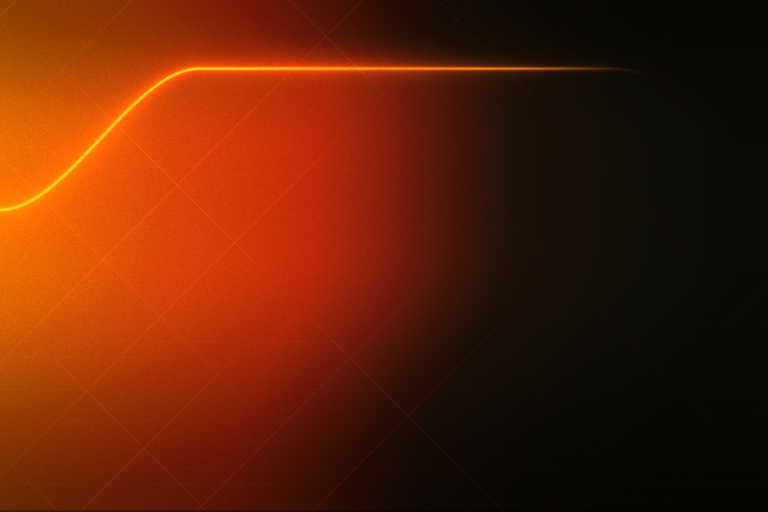
Write a WebGL 2 fragment shader that draws this background.

```glsl
#version 300 es
precision highp float;
// A warm ember gradient fading to near black, crossed by a glowing curve.
// A colour ramp is sheared and dimmed by height; the curve is a smoothstep
// profile with layered glow, over faint diagonal traces and fine grain.

uniform vec2 u_resolution;
out vec4 fragColor;

// Colour ramp from the hot left side to the dark right side
const int STOPS = 8;
const float RAMP_X[STOPS] = float[](0.0, 0.39, 0.62, 0.78, 0.90, 1.0, 1.2, 1.45);
const vec3 RAMP[STOPS] = vec3[](
  vec3(0.92, 0.43, 0.01), vec3(0.84, 0.25, 0.04), vec3(0.74, 0.16, 0.04),
  vec3(0.47, 0.11, 0.045), vec3(0.24, 0.08, 0.04), vec3(0.12, 0.07, 0.04),
  vec3(0.065, 0.055, 0.03), vec3(0.04, 0.04, 0.02));

// Glowing curve
const float CURVE_LOW = 0.59;
const float CURVE_HIGH = 0.866;
const float CURVE_RISE_END = 0.39;
const float CURVE_WIDTH = 0.0028;
const vec3 CORE_HOT = vec3(1.0, 0.85, 0.12);
const vec3 CORE_COOL = vec3(1.0, 0.52, 0.05);
const vec3 GLOW = vec3(1.0, 0.36, 0.01);

// Surface detail
const vec3 TRACE = vec3(1.0, 0.42, 0.12);
const float TRACE_WIDTH = 0.0014;
const float TRACE_STRENGTH = 0.075;
const float GRAIN_CELLS = 420.0;
const float GRAIN_STRENGTH = 0.07;

float hash(vec2 p) {
  vec3 h = fract(vec3(p.xyx) * 0.1031);
  h += dot(h, h.yzx + 33.33);
  return fract((h.x + h.y) * h.z);
}

vec3 ramp(float x) {
  vec3 c = RAMP[0];
  for (int i = 1; i < STOPS; i++) {
    c = mix(c, RAMP[i], clamp((x - RAMP_X[i - 1]) / (RAMP_X[i] - RAMP_X[i - 1]), 0.0, 1.0));
  }
  return c;
}

// Height of the curve: an S-shaped rise, a level run and a drooping tail
float curveHeight(float x) {
  float tail = max(x - 1.19, 0.0);
  return mix(CURVE_LOW, CURVE_HIGH, smoothstep(0.0, CURVE_RISE_END, x)) - 2.5 * tail * tail;
}

// Smooth-edged line of given half width
float stroke(float d, float width, float pixel) {
  return smoothstep(width + pixel, 0.0, abs(d));
}

// Parallel lines across "across", broken into random fading lengths along "along"
float traces(float across, float along, float spacing, float seed, float pixel) {
  float id = floor(across / spacing);
  float d = (fract(across / spacing) - 0.5) * spacing;
  float s = along * 2.2 + hash(vec2(id, seed)) * 7.0;
  float cell = floor(s);
  float t = smoothstep(0.0, 1.0, fract(s));
  float level = mix(hash(vec2(cell, id + seed)), hash(vec2(cell + 1.0, id + seed)), t);
  return stroke(d, TRACE_WIDTH, pixel) * smoothstep(0.25, 0.8, level);
}

void main() {
  vec2 p = gl_FragCoord.xy / u_resolution.y;
  p.x *= 1.5 * u_resolution.y / u_resolution.x;
  float pixel = 1.0 / u_resolution.y;
  float depth = 1.0 - p.y;

  // Signed distance to the curve, corrected for its slope
  float slope = (curveHeight(p.x + 0.002) - curveHeight(p.x - 0.002)) / 0.004;
  float side = (p.y - curveHeight(p.x)) / sqrt(1.0 + slope * slope);
  float d = abs(side);

  // Gradient, pulled left at the bottom and above the curve
  float shift = 0.18 * smoothstep(0.45, 0.95, depth);
  shift += 0.14 * smoothstep(-0.02, 0.07, side) * smoothstep(0.2, 0.5, p.x);
  float dim = 1.0 - 0.56 * smoothstep(0.5, 1.05, depth);
  dim *= 1.0 - 0.4 * (1.0 - smoothstep(0.0, 0.3, depth));
  vec3 col = ramp(p.x + shift) * dim;

  // Diagonal and level traces
  float lines = traces(p.x + depth + 0.08, p.x - depth, 0.225, 3.0, pixel);
  lines += traces(depth - p.x + 0.13, p.x + depth, 0.29, 17.0, pixel);
  float level = traces(depth, p.x, 0.031, 41.0, pixel) * smoothstep(0.55, 0.7, depth);
  lines += 0.25 * level;
  // Concentric arcs in the lower right
  vec2 arc = p - vec2(1.37, 0.1);
  float ring = (fract(length(arc) / 0.04) - 0.5) * 0.04;
  float arcMask = smoothstep(0.32, 0.18, length(arc)) * smoothstep(0.08, -0.1, arc.x);
  lines += 0.15 * stroke(ring, TRACE_WIDTH, pixel) * arcMask;
  col += TRACE * lines * TRACE_STRENGTH * mix(1.0, 0.3, smoothstep(0.6, 1.1, p.x));

  // Wide and tight glow, then the bright core
  float glowFade = 1.0 - smoothstep(0.6, 1.25, p.x);
  float coreFade = 1.0 - smoothstep(0.9, 1.29, p.x);
  col += GLOW * glowFade * (0.13 * exp(-d / 0.055) + 0.26 * exp(-d / 0.012));
  col += GLOW * coreFade * 0.2 * exp(-d / 0.006);
  float width = max(CURVE_WIDTH, 0.8 * pixel);
  float core = exp(-d * d / (width * width)) * coreFade;
  col = mix(col, mix(CORE_HOT, CORE_COOL, smoothstep(0.35, 0.9, p.x)), core);

  // Fine grain and a thin dark lower border
  float grain = hash(floor(p * GRAIN_CELLS)) - 0.5;
  col *= 1.0 + GRAIN_STRENGTH * grain;
  col *= mix(0.6, 1.0, smoothstep(0.0, 0.006, p.y));
  fragColor = vec4(clamp(col, 0.0, 1.0), 1.0);
}
```
